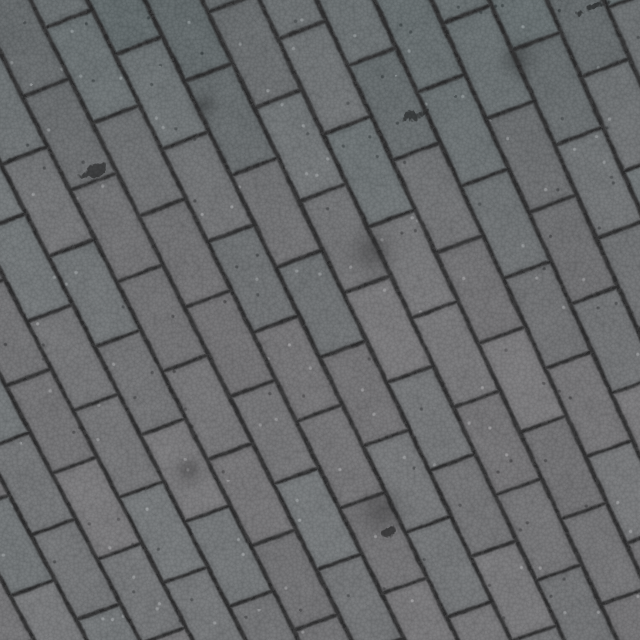
A WebGL 2 fragment shader for this texture:

```glsl
#version 300 es
precision highp float;

uniform vec2 u_resolution;
out vec4 outColor;

float hash(vec2 p) {
    vec3 q = fract(p.xyx * vec3(0.1031, 0.1030, 0.0973));
    q += dot(q, q.yzx + 33.33);
    return fract((q.x + q.y) * q.z);
}

// Cellular noise: distance to the nearest point, and that point's random value
vec2 cellular(vec2 p) {
    vec2 cell = floor(p);
    vec2 nearest = vec2(8.0, 0.0);
    for (int y = -1; y <= 1; y++) {
        for (int x = -1; x <= 1; x++) {
            vec2 c = cell + vec2(x, y);
            vec2 point = c + vec2(hash(c + 17.0), hash(c + 71.0));
            float d = distance(p, point);
            if (d < nearest.x) nearest = vec2(d, hash(c + 139.0));
        }
    }
    return nearest;
}

// Smooth layered sines, roughly -1 to 1
float waves(vec2 p) {
    float sum = 0.0, amplitude = 0.5;
    for (int i = 0; i < 4; i++) {
        sum += amplitude * sin(p.x + 1.7 * sin(p.y)) * cos(p.y + 1.3 * sin(p.x * 0.7));
        p = mat2(1.5, 1.2, -1.2, 1.5) * p + 2.3;
        amplitude *= 0.6;
    }
    return sum;
}

// Distance to the nearest whole number
float toLine(float x) {
    return abs(fract(x + 0.5) - 0.5);
}

void main() {
    vec2 uv = gl_FragCoord.xy / u_resolution;
    vec2 pos = vec2(uv.x, 1.0 - uv.y);
    float pixel = 1.0 / u_resolution.y;

    // Tilted ground plane, in steps between neighbouring brick corners
    mat3 plane = mat3(0.1099, 0.0419, 0.00254,
                      -0.0340, 0.1084, 0.00818,
                      0.1823, 0.0846, 1.0);
    vec3 ground = inverse(plane) * vec3(pos, 1.0);
    vec2 lattice = ground.xy / ground.z;

    // Running bond: each column slides by about half a brick
    float ragged = waves(pos * 95.0);
    float across = lattice.x - lattice.y + 0.04 + 0.012 * ragged;
    float column = floor(across);
    float along = dot(lattice, vec2(0.472, 0.528)) + 0.528 * column + 0.006 * ragged;
    vec2 brick = vec2(column, floor(along));

    // Stone: tone and tint by brick, cooler and darker towards the top
    float tone = hash(brick + 40.0);
    float tint = hash(brick + 90.0);
    float top = smoothstep(0.45, 1.1, uv.y);
    vec3 color = vec3(0.455, 0.453, 0.461) + 0.034 * (tone - 0.5) - 0.04 * top;
    color += vec3(-0.026, 0.005, 0.004) * (0.6 * tint * tint + 0.6 * top);

    // Mottling, grain and scattered pale or dark specks
    color += 0.014 * waves(pos * 38.0 + 9.0 * tone);
    vec2 grain = cellular(pos * 190.0);
    color += 0.06 * (0.5 - grain.x) + 0.022 * (grain.y - 0.5);
    vec2 speck = cellular(pos * 60.0);
    float speckMask = smoothstep(0.24, 0.06, speck.x);
    color += 0.13 * speckMask * step(0.97, speck.y);
    color -= 0.12 * speckMask * step(speck.y, 0.025);

    // Soft smudges and sharper spills, slanted and ragged
    for (int i = 0; i < 9; i++) {
        float id = float(i);
        vec2 center = vec2(hash(vec2(id, 3.0)), hash(vec2(id, 8.0)));
        vec2 offset = mat2(0.91, 0.41, -0.41, 0.91) * (pos - center);
        float size = 0.016 + 0.016 * hash(vec2(id, 5.0));
        float smudge = exp(-dot(offset, offset) / (size * size));
        float reach = length(offset * vec2(0.6, 1.5)) + 0.013 * waves(pos * 70.0 + id);
        float spill = smoothstep(0.012, 0.007, reach);
        color *= 1.0 - (i < 5 ? 0.22 * smudge : 0.45 * spill);
    }

    // Joints: soft dark grooves, uneven in width, thinner at the short ends
    float wear = 0.0007 * waves(pos * 33.0);
    float longJoint = toLine(across) * 0.0777;
    float shortJoint = toLine(along) * 0.1535 + 0.0006;
    float joint = min(longJoint, shortJoint) + wear;
    float groove = smoothstep(0.0054 + pixel * 0.4, 0.0010, joint);
    color *= 1.0 - 0.07 * smoothstep(0.013, 0.004, joint);
    vec3 grooveColor = vec3(0.185, 0.185, 0.188) + 0.06 * (grain.y - 0.5);
    color = mix(color, grooveColor, groove * (0.9 + 0.1 * tint));

    outColor = vec4(color, 1.0);
}
```
